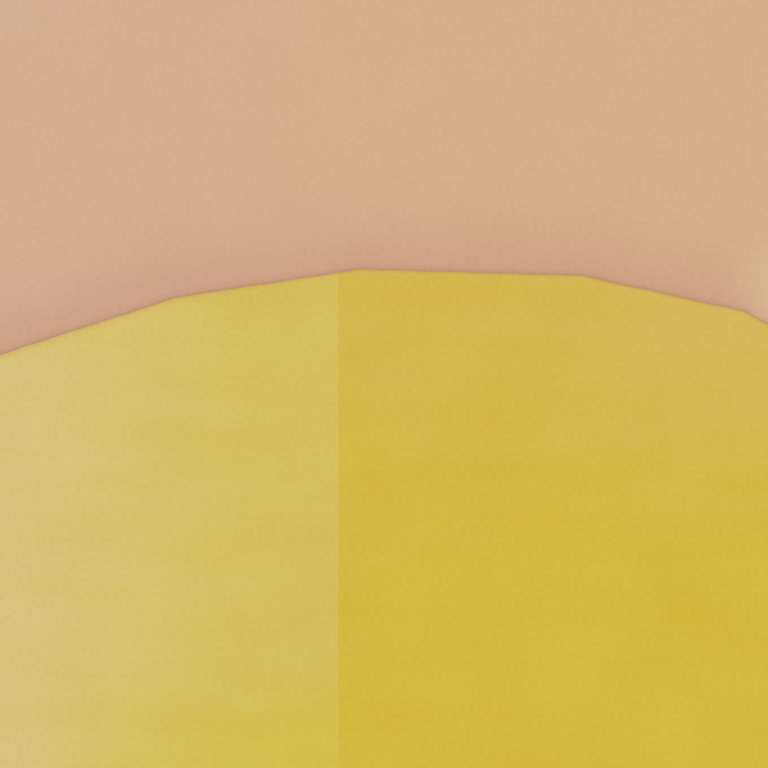
A WebGL 1 fragment shader for this background:

```glsl
precision highp float;
// A faceted yellow dome, split by a vertical seam, under a dusty pink backdrop.
// The dome is an intersection of half planes; its signed distance drives the
// shadow and rim, and gradient noise adds soft mottling, streaks and grain.

uniform vec2 u_resolution;

// Dome outline, left to right
const vec2 RIM_A = vec2(0.000, 0.538);
const vec2 RIM_B = vec2(0.228, 0.612);
const vec2 RIM_C = vec2(0.469, 0.649);
const vec2 RIM_D = vec2(0.755, 0.641);
const vec2 RIM_E = vec2(0.970, 0.594);
const vec2 RIM_F = vec2(1.000, 0.577);
const float SEAM_X = 0.440;

// Backdrop colours
const vec3 PINK_LEFT = vec3(0.835, 0.685, 0.565);
const vec3 PINK_RIGHT = vec3(0.842, 0.688, 0.542);
const vec3 PINK_SHADOW = vec3(0.785, 0.605, 0.510);
const vec3 CORNER_GLOW = vec3(0.850, 0.730, 0.570);
const vec3 RIM_DARK = vec3(0.690, 0.520, 0.380);

// Dome colours
const vec3 PALE_EDGE = vec3(0.853, 0.760, 0.480);
const vec3 PALE_SEAM = vec3(0.838, 0.745, 0.370);
const vec3 PALE_FOOT = vec3(0.832, 0.750, 0.290);
const vec3 GOLD_TOP = vec3(0.830, 0.715, 0.305);
const vec3 GOLD_FOOT = vec3(0.828, 0.725, 0.250);
const vec3 GOLD_SHOULDER = vec3(0.832, 0.722, 0.345);
const vec3 RIM_LIGHT = vec3(0.865, 0.745, 0.370);

const float SHADOW_WIDTH = 0.055;
const float RIM_WIDTH = 0.0028;
const float MOTTLE = 0.016;
const float STREAK = 0.028;
const float GRAIN = 0.016;

vec2 hashGradient(vec2 cell) {
  vec2 p = fract(cell * vec2(0.1031, 0.1030));
  p += dot(p, p.yx + 33.33);
  float angle = 6.28318 * fract((p.x + p.y) * p.x * 17.13);
  return vec2(cos(angle), sin(angle));
}

float gradientNoise(vec2 p) {
  vec2 i = floor(p), f = fract(p);
  vec2 w = f * f * f * (f * (f * 6.0 - 15.0) + 10.0);
  vec2 e = vec2(1.0, 0.0);
  float low = mix(dot(hashGradient(i), f),
                  dot(hashGradient(i + e), f - e), w.x);
  float high = mix(dot(hashGradient(i + e.yx), f - e.yx),
                   dot(hashGradient(i + e.xx), f - e.xx), w.x);
  return mix(low, high, w.y);
}

float fbm(vec2 p) {
  float sum = 0.0, amplitude = 0.6;
  for (int octave = 0; octave < 3; octave++) {
    sum += amplitude * gradientNoise(p);
    p = p * 2.03 + 7.1;
    amplitude *= 0.5;
  }
  return sum;
}

// Signed distance above the line through a and b
float aboveLine(vec2 p, vec2 a, vec2 b) {
  vec2 along = normalize(b - a);
  return dot(p - a, vec2(-along.y, along.x));
}

float domeDistance(vec2 p) {
  float d = max(aboveLine(p, RIM_A, RIM_B), aboveLine(p, RIM_B, RIM_C));
  d = max(d, max(aboveLine(p, RIM_C, RIM_D), aboveLine(p, RIM_D, RIM_E)));
  return max(d, aboveLine(p, RIM_E, RIM_F));
}

vec3 backdrop(vec2 p, float d) {
  vec3 color = mix(PINK_LEFT, PINK_RIGHT, smoothstep(0.0, 0.75, p.x));
  color = mix(color, PINK_SHADOW, 0.75 * exp(-max(d, 0.0) / SHADOW_WIDTH));
  float corner = length((p - vec2(1.02, 0.625)) / vec2(0.05, 0.075));
  return mix(color, CORNER_GLOW, 0.85 * exp(-corner * corner));
}

vec3 dome(vec2 p, float d, float pixel) {
  // Pale left panel
  vec3 pale = mix(PALE_EDGE, PALE_SEAM, smoothstep(-0.05, 0.42, p.x));
  float foot = smoothstep(0.14, 0.0, p.y - 0.08 * p.x);
  pale = mix(pale, PALE_FOOT, 0.75 * foot * smoothstep(0.0, 0.35, p.x));
  // Golden right panel
  vec3 gold = mix(GOLD_FOOT, GOLD_TOP, smoothstep(0.15, 0.62, p.y));
  float shoulder = smoothstep(0.65, 0.95, p.x) * smoothstep(0.32, 0.58, p.y);
  gold = mix(gold, GOLD_SHOULDER, shoulder);
  vec3 color = mix(pale, gold, smoothstep(-pixel, pixel, p.x - SEAM_X));
  // Horizontal brush streaks, mostly in the blue channel
  float streak = fbm(p * vec2(5.0, 22.0));
  color += STREAK * streak * vec3(0.2, 0.35, 1.6);
  return mix(color, RIM_LIGHT, 0.5 * exp(-abs(d + 0.004) / RIM_WIDTH));
}

void main() {
  vec2 p = gl_FragCoord.xy / u_resolution;
  float pixel = 1.0 / min(u_resolution.x, u_resolution.y);
  float d = domeDistance(p) + 0.0012 * gradientNoise(p * 28.0);
  float cover = smoothstep(pixel, -pixel, d);
  vec3 color = mix(backdrop(p, d), dome(p, d, pixel), cover);
  // Thin dark contour just outside the dome
  color = mix(color, RIM_DARK, 0.5 * exp(-abs(d - 0.001) / RIM_WIDTH));
  // Surface texture
  color += MOTTLE * fbm(p * 9.0 + 3.7) * vec3(0.6, 0.8, 1.0);
  color += GRAIN * gradientNoise(p * 170.0);
  gl_FragColor = vec4(clamp(color, 0.0, 1.0), 1.0);
}
```
